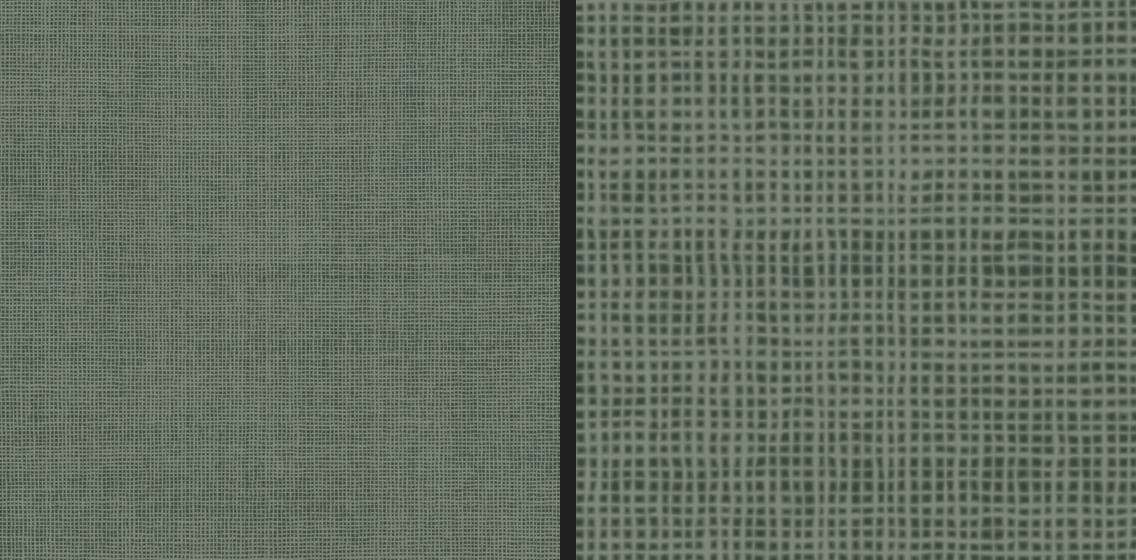
Left, the full canvas; right, a detail of the centre.
A three.js fragment shader for this texture:

```glsl
varying vec2 vUv;

const vec3 THREAD_COLOR = vec3(0.490, 0.531, 0.480);
const vec3 GAP_COLOR = vec3(0.225, 0.275, 0.225);
const float THREAD_COUNT = 140.0;  // threads across the canvas
const float HALF_WIDTH = 0.205;    // widths below are in thread spacings
const float WIDTH_JITTER = 0.08;
const float SLUB_AMOUNT = 0.09;
const float RAGGED_AMOUNT = 0.16;
const float BAND_AMOUNT = 0.07;
const float OFFSET_JITTER = 0.14;
const float DRIFT = 0.8;
const float WOBBLE = 0.26;
const float CORNER_ROUND = 0.24;
const float EDGE_SOFTNESS = 0.24;
const float TONE_VARIATION = 0.010;

float hash(vec2 p) {
  vec3 q = fract(vec3(p.xyx) * 0.1031);
  q += dot(q, q.yzx + 33.33);
  return fract((q.x + q.y) * q.z);
}

float noise(vec2 p) {
  vec2 cell = floor(p);
  vec2 f = fract(p);
  f = f * f * (3.0 - 2.0 * f);
  float low = mix(hash(cell), hash(cell + vec2(1.0, 0.0)), f.x);
  float high = mix(hash(cell + vec2(0.0, 1.0)), hash(cell + 1.0), f.x);
  return mix(low, high, f.y);
}

float centeredNoise(vec2 p) {
  return noise(p) - 0.5;
}

// Signed distance to the nearest thread edge, in thread spacings
float threadDistance(float across, float along, float seed) {
  // Slow drift and fine wobble bend the threads
  float lane = across * THREAD_COUNT;
  float bentLane = lane
    + DRIFT * centeredNoise(vec2(across * 9.0, along * 2.5) + seed)
    + WOBBLE * centeredNoise(vec2(lane * 0.6, along * 60.0) + seed * 2.0);
  float id = floor(bentLane);
  float offset = OFFSET_JITTER * (hash(vec2(id, seed)) - 0.5);

  // Width varies by thread, along its length and in broad bands
  float halfWidth = HALF_WIDTH
    + WIDTH_JITTER * (hash(vec2(id, seed + 5.0)) - 0.5)
    + SLUB_AMOUNT * centeredNoise(vec2(id * 7.3, along * 30.0) + seed * 3.0)
    + BAND_AMOUNT * centeredNoise(vec2(across * 22.0, along * 2.0) + seed * 4.0);

  // Each side of a thread is ragged on its own
  vec2 raggedPoint = vec2(lane * 1.7, along * THREAD_COUNT * 1.2);
  halfWidth += RAGGED_AMOUNT * centeredNoise(raggedPoint + seed * 5.0);
  return abs(fract(bentLane) - 0.5 - offset) - halfWidth;
}

// Union with filleted corners, which rounds the gaps
float smoothUnion(float a, float b, float radius) {
  float h = max(radius - abs(a - b), 0.0) / radius;
  return min(a, b) - h * h * radius * 0.25;
}

void main() {
  // Cross the two thread directions
  float warp = threadDistance(vUv.x, vUv.y, 17.0);
  float weft = threadDistance(vUv.y, vUv.x, 61.0);
  float weave = smoothUnion(warp, weft, CORNER_ROUND);
  float coverage = 1.0 - smoothstep(-EDGE_SOFTNESS, EDGE_SOFTNESS, weave);

  // Faint mottling of the print
  float mottle = centeredNoise(vUv * 60.0) + centeredNoise(vUv * 6.0 + 40.0);
  vec3 color = mix(GAP_COLOR, THREAD_COLOR, coverage);
  gl_FragColor = vec4(color + TONE_VARIATION * mottle, 1.0);
}
```
